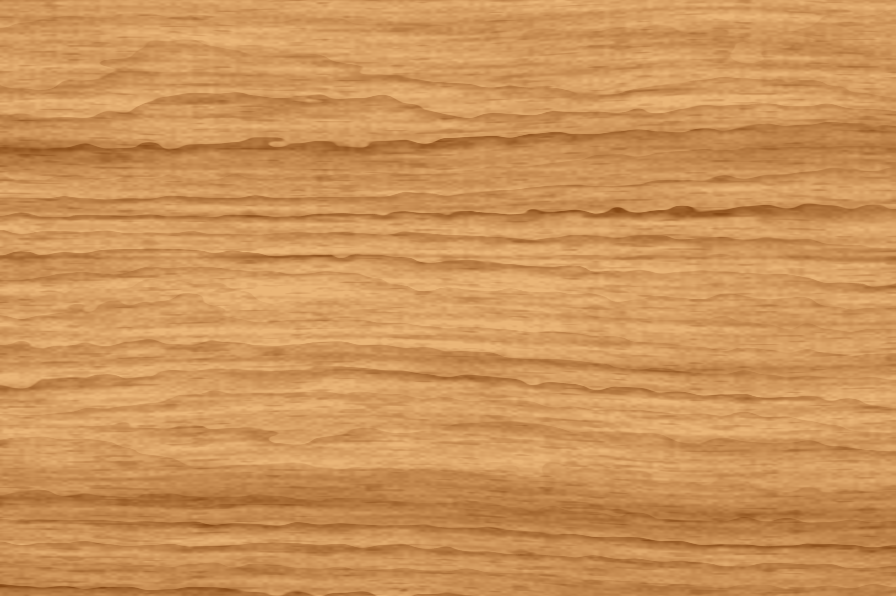
A Shadertoy shader for this texture:

```glsl
float hash(vec2 p) {
    return fract(sin(dot(p, vec2(127.1, 311.7))) * 43758.5453);
}

float noise(vec2 p) {
    vec2 cell = floor(p), f = fract(p);
    f = f * f * (3.0 - 2.0 * f);
    float low = mix(hash(cell), hash(cell + vec2(1.0, 0.0)), f.x);
    float high = mix(hash(cell + vec2(0.0, 1.0)), hash(cell + 1.0), f.x);
    return mix(low, high, f.y);
}

float fbm(vec2 p) {
    float sum = 0.0, gain = 0.53;
    for (int i = 0; i < 4; i++) {
        sum += gain * noise(p);
        p = p * 2.03 + 17.3;
        gain *= 0.5;
    }
    return sum;
}

// Soft horizontal band around a height
float band(float y, float center, float width) {
    float d = (y - center) / width;
    return exp(-d * d);
}

// Growth rings: slow darkening that ends in a crisp edge
float ringLines(float rings, float x, float softness) {
    float id = floor(rings), phase = fract(rings);
    float edge = 1.0 - softness;
    float line = smoothstep(0.3, edge, phase) * (1.0 - smoothstep(edge, 1.0, phase));
    float weight = 0.25 + 0.75 * hash(vec2(id, 4.0));
    return line * line * weight * (0.35 + 1.1 * noise(vec2(x * 2.5, id * 7.3)));
}

// Straight grain, bent into arches inside the figured strips
float ringField(vec2 p) {
    float strip = band(p.y, 0.51, 0.05) * mix(1.0, 0.45, smoothstep(0.3, 0.8, p.x));
    float broad = band(p.y, 0.89, 0.1) + band(p.y, 0.27, 0.07);
    float rings = p.y * 21.0 + 2.5 * noise(vec2(p.x * 0.4, p.y * 7.0));
    rings += strip * 4.5 * (fbm(p * vec2(4.0, 6.0) + 3.0) - 0.5);
    rings += broad * 4.0 * (fbm(p * vec2(2.0, 5.0) + 11.0) - 0.5);
    return rings + 0.28 * (noise(p * vec2(28.0, 80.0)) - 0.5);
}

// Wide dark layers between the boards of lighter wood
float darkLayers(vec2 p) {
    float dark = 0.30 * band(p.y, 0.745, 0.032);
    dark += 0.13 * band(p.y, 0.655, 0.014);
    dark += 0.22 * band(p.y, 0.568, 0.004);
    dark += 0.32 * band(p.y, 0.390, 0.011);
    dark += 0.36 * band(p.y, 0.150, 0.042);
    dark += 0.24 * band(p.y, 0.015, 0.045);
    return dark * (0.6 + 0.8 * noise(vec2(p.x * 2.2, p.y * 18.0)));
}

// Long fibres and short dark pores
float fibres(vec2 p) {
    float longStreak = noise(vec2(p.x * 2.5, p.y * 75.0)) - 0.5;
    float fineStreak = noise(vec2(p.x * 9.0, p.y * 170.0)) - 0.5;
    float speckle = noise(p * vec2(110.0, 260.0)) - 0.5;
    float pores = smoothstep(0.68, 0.95, noise(p * vec2(24.0, 210.0) + 5.0));
    return 0.27 * longStreak + 0.25 * fineStreak + 0.20 * speckle - 0.20 * pores;
}

vec3 woodColor(float tone) {
    const vec3 darkWood = vec3(0.58, 0.34, 0.13);
    const vec3 midWood = vec3(0.79, 0.56, 0.33);
    const vec3 lightWood = vec3(0.90, 0.69, 0.45);
    vec3 shade = mix(darkWood, midWood, clamp(tone / 0.66, -0.25, 1.0));
    return mix(shade, lightWood, clamp((tone - 0.66) / 0.34, 0.0, 1.15));
}

void mainImage(out vec4 fragColor, in vec2 fragCoord) {
    vec2 p = fragCoord / iResolution.y;
    vec2 uv = fragCoord / iResolution.xy;

    // Gentle waviness shared by all the grain
    vec2 q = p;
    q.y += 0.028 * (noise(p * vec2(1.6, 2.5) + 8.0) - 0.5);
    q.y += 0.005 * (noise(p * vec2(7.0, 14.0)) - 0.5);

    // Layers of tone
    float rings = ringField(q);
    float softness = clamp(1.2 * fwidth(rings), 0.06, 0.45);
    float tone = 0.91 - 0.55 * ringLines(rings, p.x, softness);
    tone -= darkLayers(q);
    tone += fibres(q);
    tone += 0.26 * (fbm(q * vec2(1.5, 9.0) + 21.0) - 0.5);

    // Light falls off toward the corners
    vec2 fromCenter = uv - vec2(0.5, 0.55);
    tone -= 0.22 * dot(fromCenter, fromCenter);

    fragColor = vec4(woodColor(tone), 1.0);
}
```
